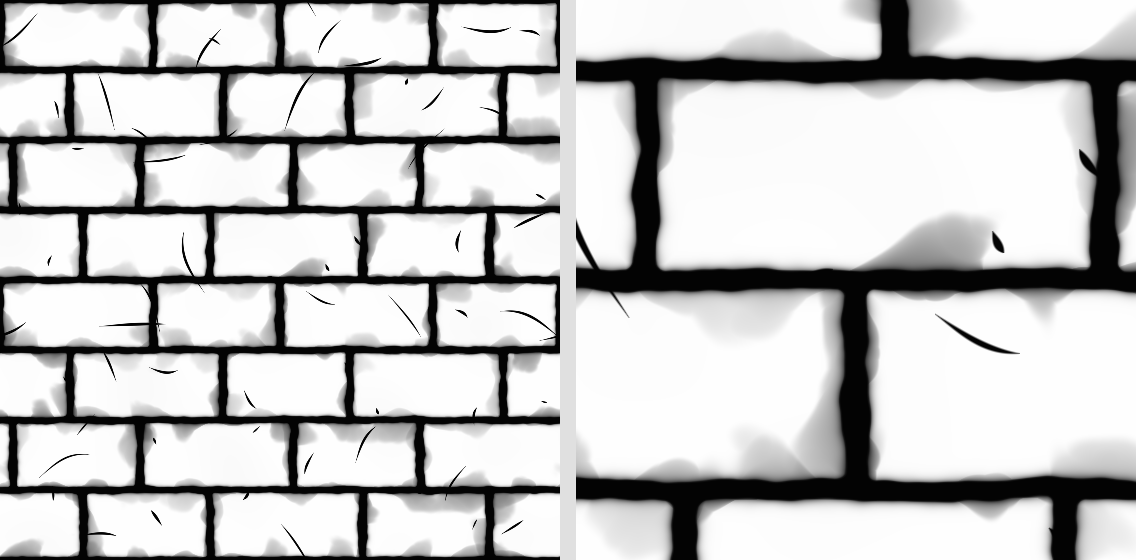
Left: the whole. Right: its middle third, enlarged.
Write a three.js fragment shader that draws this texture map.

```glsl
// Inked brick wall: staggered wide and narrow blocks, black joints, chipped grey edges and cracks.
varying vec2 vUv;

vec2 hash2(vec2 p) {
  vec3 q = fract(vec3(p.xyx) * vec3(0.1031, 0.103, 0.0973));
  q += dot(q, q.yzx + 33.33);
  return fract((q.xx + q.yz) * q.zy);
}

float cornerSlope(vec2 cell, vec2 f, vec2 corner, float period) {
  float angle = 6.2832 * hash2(mod(cell + corner, period) + 7.0).x;
  return dot(vec2(cos(angle), sin(angle)), f - corner);
}

// Gradient noise that wraps after a whole number of cells
float noise(vec2 p, float period) {
  vec2 cell = floor(p), f = fract(p);
  vec2 s = f * f * f * (f * (f * 6.0 - 15.0) + 10.0);
  float low = mix(cornerSlope(cell, f, vec2(0, 0), period), cornerSlope(cell, f, vec2(1, 0), period), s.x);
  float high = mix(cornerSlope(cell, f, vec2(0, 1), period), cornerSlope(cell, f, vec2(1, 1), period), s.x);
  return mix(low, high, s.y);
}

// Distances to the left, right, bottom and top joint lines; id names the brick
vec4 brickSides(vec2 uv, out vec2 id) {
  float row = 7.0 - floor(uv.y * 8.0);
  float x = (uv.x - row * 0.125) * 2.0;
  float along = fract(x) * 0.5;
  float narrow = step(0.2734, along);
  vec2 span = mix(vec2(0.0, 0.2734), vec2(0.2734, 0.5), narrow);
  float up = fract(uv.y * 8.0) / 8.0;
  id = vec2(mod(floor(x), 2.0) * 2.0 + narrow, mod(row, 8.0));
  return vec4(along - span.x, span.y - along, up, 0.125 - up);
}

// Grey facets broken off each of the four sides
float chippedTone(vec2 uv, vec4 sides, vec2 id) {
  float tone = 1.0;
  for (int i = 0; i < 4; i++) {
    float k = float(i);
    float side = i == 0 ? sides.x : i == 1 ? sides.y : i == 2 ? sides.z : sides.w;
    vec2 seed = hash2(id * 5.0 + k * 31.0 + 3.0);
    vec2 shift = floor(seed * 16.0);
    float depth = 0.085 * noise(uv * 16.0 + shift, 16.0) + 0.012 * abs(noise(uv * 40.0 + shift, 40.0)) + 0.006;
    float chip = clamp(1.0 - (side - 0.005) / max(depth, 0.001), 0.0, 1.0);
    tone *= 1.0 - smoothstep(0.0, 0.4, chip) * (0.06 + 0.5 * chip) * (0.3 + 0.7 * seed.y);
  }
  return tone;
}

// Signed distance to the nearest curved, tapered crack
float cracks(vec2 uv) {
  vec2 home = floor(uv * 8.0);
  float nearest = 1.0;
  for (int j = -1; j <= 1; j++) {
    for (int i = -1; i <= 1; i++) {
      vec2 cell = home + vec2(i, j);
      vec2 key = mod(cell, 8.0);
      vec2 shape = hash2(key + 53.0), turn = hash2(key + 91.0);
      vec2 p = uv - (cell + hash2(key + 17.0)) / 8.0;
      float angle = 6.2832 * turn.x;
      p = vec2(p.x * cos(angle) + p.y * sin(angle), p.y * cos(angle) - p.x * sin(angle));
      float reach = mix(0.006, 0.06, shape.x * shape.x);
      float t = p.x / reach;
      float bend = reach * (turn.y - 0.5) * (0.5 * t * t + 0.2 * t * t * t);
      float thick = mix(0.0011, 0.0026, shape.y) * (1.0 - t * t) * (1.0 + 0.4 * t);
      float d = abs(p.y - bend) - thick;
      if (abs(t) < 1.0 && shape.y > 0.08) nearest = min(nearest, d);
    }
  }
  return nearest;
}

void main() {
  // Wavy joint lines
  vec2 sway = vec2(noise(vUv * 20.0, 20.0), noise(vUv * 14.0 + 5.0, 14.0));
  vec2 uv = vUv + vec2(0.004, 0.0025) * sway;
  vec2 id;
  vec4 sides = brickSides(uv, id);

  // Ragged, slightly rounded brick outline
  vec2 shift = floor(hash2(id + 11.0) * 32.0);
  float ragged = 0.0038 * noise(vUv * 32.0 + shift, 32.0) + 0.0018 * noise(vUv * 72.0 + shift, 72.0);
  vec2 inset = min(sides.xz, sides.yw) - vec2(0.0068, 0.0056) + ragged * vec2(1.0, 0.7);
  vec2 a = 0.005 - inset;
  float gap = 0.005 - length(max(a, 0.0)) - min(max(a.x, a.y), 0.0);

  // Chips, soft shadow beside the joints, and faint unevenness
  float tone = chippedTone(vUv, sides, id);
  tone *= 1.0 - 0.8 * exp(-max(gap, 0.0) / 0.002);
  tone *= 1.0 - 0.03 * max(noise(vUv * 6.0, 6.0), 0.0);

  // Black joints and cracks
  tone *= smoothstep(-0.0009, 0.0009, gap);
  tone *= smoothstep(-0.0008, 0.0008, cracks(vUv));
  gl_FragColor = vec4(vec3(mix(0.01, 0.995, tone)), 1.0);
}
```
